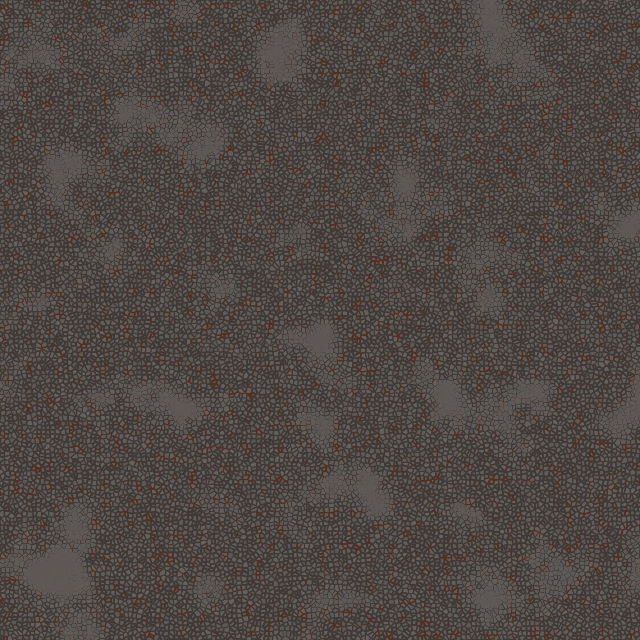
Write a Shadertoy shader that draws this texture.

```glsl
// Weathered aggregate: small grey Voronoi pebbles set in a dark brown binder.
// Cloudy noise swells the pebbles into pale, finely cracked patches,
// and finer noise stains the binder with rust.

const float PEBBLES = 140.0;        // pebbles across the canvas
const float JITTER = 0.92;          // irregularity of pebble placement
const float WIDE_GAP = 0.20;        // half gap between loose pebbles, in cells
const float CLOSED_GAP = -0.07;     // negative: neighbours fuse in patches
const float SIZE_SPREAD = 0.16;     // variation of the gap per pebble
const float PATCH_SCALE = 7.5;
const vec2 PATCH_RANGE = vec2(0.02, 0.36);
const float RUST_SCALE = 58.0;
const vec2 RUST_RANGE = vec2(0.06, 0.25);

const vec3 BINDER = vec3(0.250, 0.222, 0.213);
const vec3 RUST = vec3(0.335, 0.175, 0.115);
const vec3 PEBBLE = vec3(0.375, 0.365, 0.352);
const vec3 PATCH_STONE = vec3(0.368, 0.343, 0.335);

vec2 hash2(vec2 p) {
    vec3 q = fract(p.xyx * vec3(0.1031, 0.1030, 0.0973));
    q += dot(q, q.yzx + 33.33);
    return fract((q.xx + q.yz) * q.zy);
}

vec2 gradient(vec2 cell) {
    float angle = 6.28318 * hash2(cell).x;
    return vec2(cos(angle), sin(angle));
}

float gradientNoise(vec2 p) {
    vec2 i = floor(p), f = fract(p);
    vec2 u = f * f * f * (f * (f * 6.0 - 15.0) + 10.0);
    vec2 e = vec2(0.0, 1.0);
    float low = mix(dot(gradient(i), f),
                    dot(gradient(i + e.yx), f - e.yx), u.x);
    float high = mix(dot(gradient(i + e.xy), f - e.xy),
                     dot(gradient(i + e.yy), f - e.yy), u.x);
    return mix(low, high, u.y);
}

float fbm(vec2 p, int octaves) {
    float sum = 0.0, amplitude = 0.5;
    for (int i = 0; i < octaves; i++) {
        sum += amplitude * gradientNoise(p);
        p = mat2(1.6, 1.2, -1.2, 1.6) * p + 17.3;
        amplitude *= 0.5;
    }
    return sum;
}

// Returns the distance to the nearest cell border and the cell's id.
vec3 voronoi(vec2 p) {
    vec2 base = floor(p), f = fract(p);
    vec2 nearestCell = vec2(0.0), nearest = vec2(0.0);
    float best = 8.0;
    for (int y = -1; y <= 1; y++)
    for (int x = -1; x <= 1; x++) {
        vec2 cell = vec2(x, y);
        vec2 r = cell + 0.5 + JITTER * (hash2(base + cell) - 0.5) - f;
        float d = dot(r, r);
        if (d < best) {
            best = d;
            nearest = r;
            nearestCell = cell;
        }
    }
    float border = 8.0;
    for (int y = -2; y <= 2; y++)
    for (int x = -2; x <= 2; x++) {
        vec2 cell = nearestCell + vec2(x, y);
        vec2 r = cell + 0.5 + JITTER * (hash2(base + cell) - 0.5) - f;
        vec2 span = r - nearest;
        if (dot(span, span) > 1e-5)
            border = min(border, dot(0.5 * (nearest + r), normalize(span)));
    }
    return vec3(border, base + nearestCell);
}

void mainImage(out vec4 fragColor, in vec2 fragCoord) {
    vec2 uv = fragCoord / iResolution.y;
    float halfPixel = 0.5 * PEBBLES / iResolution.y;

    // Pale patches and rust stains
    float growth = smoothstep(PATCH_RANGE.x, PATCH_RANGE.y,
                              fbm(uv * PATCH_SCALE + 3.7, 6));
    float rust = smoothstep(RUST_RANGE.x, RUST_RANGE.y,
                            fbm(uv * RUST_SCALE + 41.0, 3));

    // Pebbles, swelling until they fuse inside the patches
    vec3 cell = voronoi(uv * PEBBLES + 5.0);
    vec2 chance = hash2(cell.yz + 71.0);
    float gap = mix(WIDE_GAP, CLOSED_GAP, growth);
    gap += SIZE_SPREAD * (chance.x - 0.5) * (1.0 - growth);
    float stone = smoothstep(gap - halfPixel, gap + halfPixel, cell.x);

    // Colour
    vec3 ground = mix(BINDER, RUST, 0.85 * rust);
    vec3 stoneColor = mix(PEBBLE, PATCH_STONE, growth);
    stoneColor *= 1.0 + 0.12 * (chance.y - 0.5) * (1.0 - growth);
    fragColor = vec4(mix(ground, stoneColor, stone), 1.0);
}
```
